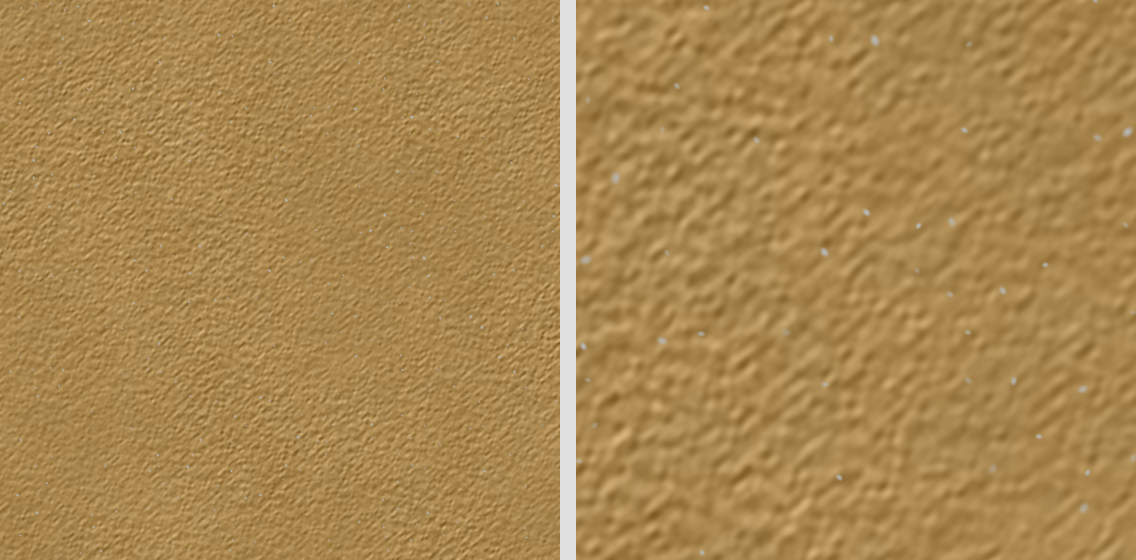
Left, the full canvas; right, a detail of the centre.
Reproduce this texture procedurally as a Shadertoy shader.

```glsl
#define SAND vec3(0.660, 0.526, 0.306)
#define SPECK_COLOR vec3(0.72, 0.73, 0.74)
#define GRAIN_DIR vec2(0.77, 0.638)
#define GRAIN_CELLS vec2(122.0, 205.0)
#define RELIEF 0.185
#define GRIT 0.045
#define PATCH_CELLS 5.0
#define SPECK_CELLS 40.0
#define SPECK_DENSITY 0.24
#define SPECK_RADIUS 0.0046

// Integer hash: two random values in 0..1 per lattice cell
vec2 hash2(vec2 cell, uint seed) {
    uvec2 v = uvec2(ivec2(cell)) * 1664525u + 1013904223u + seed * 747796405u;
    v.x += v.y * 1664525u;
    v.y += v.x * 1664525u;
    v ^= v >> 16u;
    v.x += v.y * 1664525u;
    v.y += v.x * 1664525u;
    v ^= v >> 16u;
    return vec2(v & 65535u) / 65535.0;
}

float valueNoise(vec2 p, uint seed) {
    vec2 i = floor(p), f = fract(p);
    f = f * f * (3.0 - 2.0 * f);
    float bottom = mix(hash2(i, seed).x, hash2(i + vec2(1, 0), seed).x, f.x);
    float top = mix(hash2(i + vec2(0, 1), seed).x, hash2(i + vec2(1, 1), seed).x, f.x);
    return mix(bottom, top, f.y);
}

float grainHeight(vec2 p) {
    return 0.75 * valueNoise(p, 1u) + 0.25 * valueNoise(p * 1.37 + 9.4, 2u);
}

// Side-lit slope of the stretched grain, about -0.5..0.5
float grainRelief(vec2 uv) {
    vec2 along = normalize(GRAIN_DIR);
    vec2 across = vec2(-along.y, along.x);
    vec2 p = vec2(dot(uv, along), dot(uv, across));
    p += 0.0025 * vec2(valueNoise(uv * 60.0, 3u), valueNoise(uv * 55.0, 4u));
    p *= GRAIN_CELLS;
    vec2 halfStep = vec2(0.08, 0.55);
    return grainHeight(p - halfStep) - grainHeight(p + halfStep);
}

// Coverage of sparse pale flecks, one candidate per cell
float speckMask(vec2 uv) {
    vec2 p = uv * SPECK_CELLS;
    vec2 cell = floor(p);
    vec2 chance = hash2(cell, 5u);
    vec2 shape = hash2(cell, 6u);
    vec2 center = mix(vec2(0.22), vec2(0.78), hash2(cell, 7u));
    vec2 d = (fract(p) - center) / SPECK_CELLS;
    float angle = 6.2832 * shape.x;
    vec2 axis = vec2(cos(angle), sin(angle));
    d = vec2(dot(d, axis), 1.4 * dot(d, vec2(-axis.y, axis.x)));
    float radius = SPECK_RADIUS * mix(0.6, 1.15, shape.y * shape.y);
    float fleck = 1.0 - smoothstep(0.1 * radius, radius, length(d));
    return fleck * step(chance.x, SPECK_DENSITY) * mix(0.35, 1.0, chance.y);
}

void mainImage(out vec4 fragColor, in vec2 fragCoord) {
    vec2 uv = fragCoord / iResolution.y;

    // Broad patches vary the roughness, shade and warmth
    float roughness = mix(0.7, 1.3, valueNoise(uv * PATCH_CELLS, 8u));
    float warmth = valueNoise(uv * 28.0 + 3.7, 9u) - 0.5;
    float shade = valueNoise(uv * PATCH_CELLS * 1.6 + 2.3, 10u)
                + valueNoise(uv * 23.0, 11u) - 1.0;

    // Sand with lit grain and fine round grit
    mat2 turn = mat2(0.921, 0.389, -0.389, 0.921);
    float grit = valueNoise(turn * uv * 215.0, 12u) - 0.5;
    vec3 color = SAND + roughness * (RELIEF * grainRelief(uv) + GRIT * grit);
    color += 0.022 * shade + warmth * vec3(0.008, -0.002, -0.018);

    // Pale mineral flecks
    color = mix(color, SPECK_COLOR, speckMask(uv));
    fragColor = vec4(color, 1.0);
}
```
